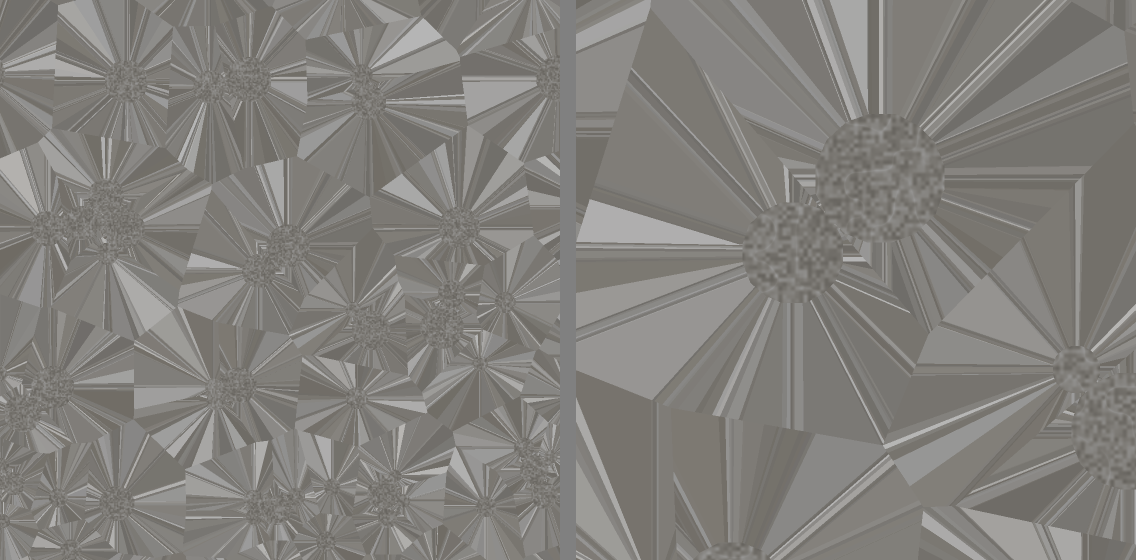
Left, the full canvas; right, a detail of the centre.
Reproduce this pattern procedurally as a Shadertoy shader.

```glsl
// Clusters of grainy stone discs, each surrounded by a cell of flat rays.
// A power diagram splits the plane between discs; every disc is a many-sided
// polygon whose corners cast wide wedges and whose sides cast thin stripes.

#define SPACING 0.25       // distance between clusters
#define BIG_RADIUS 0.042   // largest disc
#define SMALL_RADIUS 0.014 // typical satellite disc
#define SIDES 16           // polygon sides per disc
#define STRIPE 0.0017      // stripe width at the rim
#define FAN 0.09           // how much stripes spread outwards
#define GRAIN_SCALE 400.0  // grains across the canvas
#define GRAIN_DEPTH 0.15   // grain contrast
#define SAMPLES 2          // antialiasing grid

const float TAU = 6.28318;

struct Disc { vec2 centre; float radius; ivec2 key; };

vec3 hash3(ivec3 seed) {
    uvec3 v = uvec3(seed) * 1664525u + 1013904223u;
    for (int i = 0; i < 2; i++) {
        v.x += v.y * v.z;
        v.y += v.z * v.x;
        v.z += v.x * v.y;
        v ^= v >> 16u;
    }
    return vec3(v >> 8u) / 16777216.0;
}

float noise(vec2 p) {
    ivec3 c = ivec3(floor(p), 91);
    vec2 f = fract(p);
    f *= f * (3.0 - 2.0 * f);
    float low = mix(hash3(c).x, hash3(c + ivec3(1, 0, 0)).x, f.x);
    float high = mix(hash3(c + ivec3(0, 1, 0)).x, hash3(c + ivec3(1, 1, 0)).x, f.x);
    return mix(low, high, f.y);
}

vec2 direction(float angle) { return vec2(cos(angle), sin(angle)); }

// Disc with the smallest power distance; clusters get busier near the bottom
Disc nearestDisc(vec2 p) {
    Disc best;
    float bestDistance = 1e9;
    for (int dy = -1; dy <= 1; dy++) {
        int row = int(floor(p.y / SPACING)) + dy;
        float shift = hash3(ivec3(row, 7, 5)).x;
        int column = int(floor(p.x / SPACING - shift));
        for (int dx = -1; dx <= 1; dx++) {
            ivec2 cell = ivec2(column + dx, row);
            vec3 h = hash3(ivec3(cell, 40));
            vec2 host = (vec2(cell) + vec2(shift, 0.0) + 0.2 + 0.6 * h.xy) * SPACING;
            float crowd = 1.0 - smoothstep(0.1, 0.6, host.y);
            float hostRadius = BIG_RADIUS * mix(0.72, 1.0, h.z) * (1.0 - 0.35 * crowd * h.x);
            for (int k = 0; k < 7; k++) {
                vec2 centre = host;
                float radius = hostRadius;
                if (k > 0) {
                    vec3 g = hash3(ivec3(cell, k));
                    float chance = k == 1 ? 0.45 : mix(0.08, 0.65, crowd);
                    if (g.x > chance) continue;
                    radius = k == 1 ? hostRadius * mix(0.6, 1.0, g.y) : SMALL_RADIUS * mix(0.8, 1.4, g.y);
                    float gap = k < 5 ? 0.0 : 0.03 + 0.04 * g.y;
                    float angle = TAU * (h.x + (float(k) + 0.5 * g.z) / 6.0);
                    centre += (hostRadius + radius + gap) * direction(angle);
                }
                vec2 d = p - centre;
                float power = dot(d, d) - radius * radius;
                if (power < bestDistance) {
                    bestDistance = power;
                    best = Disc(centre, radius, ivec2(cell.x * 8 + k, cell.y));
                }
            }
        }
    }
    return best;
}

// Warm dark greys, nearly neutral light ones
vec3 stone(float tone, float tint) {
    float warmth = mix(0.032, 0.01, smoothstep(0.46, 0.6, tone)) + 0.02 * (tint - 0.5);
    return vec3(tone, tone - 0.35 * warmth, tone - warmth);
}

vec3 grain(vec2 p) {
    float speck = noise(p * GRAIN_SCALE) - 0.5;
    float ridge = 1.0 - abs(2.0 * noise(p * 70.0) - 1.0);
    return stone(0.475 + GRAIN_DEPTH * speck + 0.06 * pow(ridge, 8.0), 0.5);
}

vec3 pattern(vec2 p) {
    Disc disc = nearestDisc(p);
    vec2 q = p - disc.centre;
    float stepAngle = TAU / float(SIDES);
    int guess = int(round(atan(q.y, q.x) / stepAngle)) + SIDES;

    // Side facing the point: height along its normal, offset along its edge
    float height = -1.0, along = 0.0;
    int side = 0;
    for (int i = guess - 1; i <= guess + 1; i++) {
        int id = i % SIDES;
        float wobble = id % 4 == 0 ? 0.0 : 0.5 * (hash3(ivec3(disc.key, 100 + id)).x - 0.5);
        vec2 normal = direction((float(id) + wobble) * stepAngle);
        float h = dot(q, normal);
        if (h > height) { height = h; along = dot(q, vec2(-normal.y, normal.x)); side = id; }
    }
    if (height < disc.radius) return grain(p);

    // Stripes over the side, wedges beyond its corners
    vec3 s = hash3(ivec3(disc.key, 200 + side));
    float halfSide = disc.radius * tan(0.5 * stepAngle);
    float u = along / (halfSide * mix(0.6, 1.0, s.x) + (height - disc.radius) * FAN * s.y * s.y);
    int corner = (along > 0.0 ? side : side + SIDES - 1) % SIDES;
    bool splitWedge = hash3(ivec3(disc.key, 300 + corner)).x < 0.4;
    int ray = 400 + 2 * corner + (splitWedge && along > 0.0 ? 1 : 0);
    if (abs(u) < 1.0) {
        float count = max(2.0, floor(halfSide / STRIPE));
        ray = 1000 + 64 * side + int(floor((u + 0.18 * sin(5.0 * u + TAU * s.z)) * count));
    }
    vec3 r = hash3(ivec3(disc.key, ray));
    float rank = pow(r.x, mix(0.75, 1.3, disc.radius / BIG_RADIUS));
    return stone(0.435 + 0.135 * rank + 0.15 * pow(rank, 10.0), r.y);
}

void mainImage(out vec4 fragColor, in vec2 fragCoord) {
    vec3 sum = vec3(0.0);
    for (int i = 0; i < SAMPLES * SAMPLES; i++) {
        vec2 offset = (vec2(i % SAMPLES, i / SAMPLES) + 0.5) / float(SAMPLES) - 0.5;
        sum += pattern((fragCoord + offset) / iResolution.y);
    }
    fragColor = vec4(sum / float(SAMPLES * SAMPLES), 1.0);
}
```
